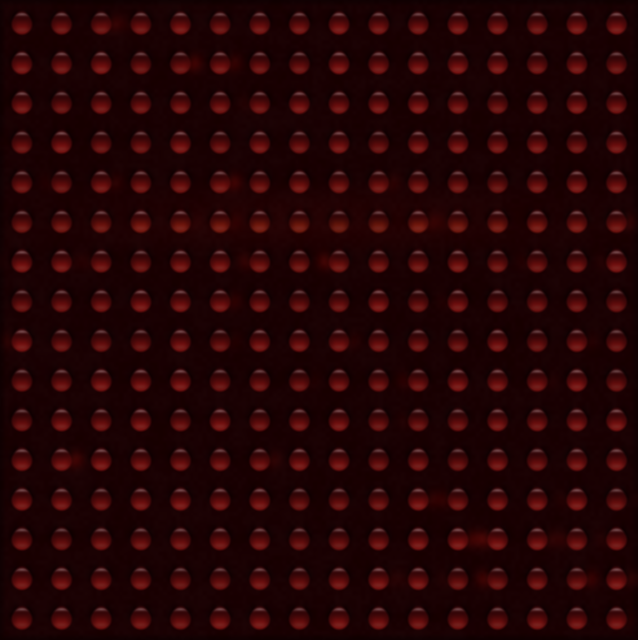
Give the GLSL for this pattern, as a WebGL 1 fragment shader.

```glsl
precision highp float;
// Sixteen by sixteen grid of glossy dark red beads on a near-black maroon panel.

uniform vec2 u_resolution;

const vec2 PITCH = vec2(0.06214, 0.06198);      // bead spacing, canvas units
const vec2 FIRST_BEAD = vec2(0.0343, 0.0352);   // lower left bead centre
const float BODY_RADIUS = 0.26;                 // lengths below are in cells
const float CAP_RADIUS = 0.145;
const vec2 BODY_CENTRE = vec2(0.0, -0.04);
const vec2 CAP_CENTRE = vec2(0.0, 0.135);
const float EDGE_SOFTNESS = 0.045;
const float SHADOW_STRENGTH = 0.65;
const float GLOW_STRENGTH = 0.17;
const float GRAIN = 0.012;

const vec3 PANEL = vec3(0.100, 0.002, 0.008);
const vec3 BEAD_DARK = vec3(0.20, 0.018, 0.025);
const vec3 BEAD_RED = vec3(0.42, 0.050, 0.048);
const vec3 BEAD_WARM = vec3(0.43, 0.105, 0.035);
const vec3 RIM_LIGHT = vec3(0.46, 0.170, 0.150);
const vec3 CAP_LIGHT = vec3(0.45, 0.290, 0.300);
const vec3 GLOW = vec3(1.0, 0.10, 0.05);

float hash(vec2 p) {
  vec3 q = fract(vec3(p.xyx) * 0.1031);
  q += dot(q, q.yzx + 33.33);
  return fract((q.x + q.y) * q.z);
}

float noise(vec2 p) {
  vec2 i = floor(p);
  vec2 f = fract(p);
  f = f * f * (3.0 - 2.0 * f);
  return mix(mix(hash(i), hash(i + vec2(1.0, 0.0)), f.x),
             mix(hash(i + vec2(0.0, 1.0)), hash(i + vec2(1.0)), f.x), f.y);
}

// Soft bell of width w around zero
float bell(float x, float w) {
  return exp(-x * x / (w * w));
}

// Rounded body blended into a narrower cap
float beadDistance(vec2 p) {
  float body = length(p - BODY_CENTRE) - BODY_RADIUS;
  float cap = length(p - CAP_CENTRE) - CAP_RADIUS;
  float h = clamp(0.5 + 0.5 * (cap - body) / 0.08, 0.0, 1.0);
  return mix(cap, body, h) - 0.08 * h * (1.0 - h);
}

// Warm rows above the middle
float warmth(vec2 cell) {
  return bell(cell.y - 10.0, 0.75) * bell(cell.x - 7.5, 6.0);
}

// Likelihood of stray light beside a bead
float strayLight(vec2 cell) {
  float middle = bell(cell.y - 9.0, 2.2) * 0.35;
  float corner = bell(cell.y - 1.5, 1.5) * smoothstep(7.0, 12.0, cell.x) * 0.7;
  return 0.03 + middle + corner;
}

// Blurred red spots beside some beads, gathered from adjacent cells
float glowAt(vec2 g, vec2 cell) {
  float sum = 0.0;
  for (int j = -1; j <= 1; j++) {
    for (int i = -1; i <= 1; i++) {
      vec2 c = cell + vec2(float(i), float(j));
      float lit = step(hash(c + 7.0), strayLight(c));
      float side = hash(c + 41.0) < 0.5 ? -0.34 : 0.34;
      vec2 d = g - c - vec2(0.5 + side, 0.47);
      float power = mix(0.2, 1.0, pow(hash(c + 83.0), 2.0));
      sum += lit * power * exp(-dot(d, d) / 0.045);
    }
  }
  return sum;
}

vec3 beadColor(vec2 p, vec2 cell) {
  float lift = smoothstep(0.14, -0.16, p.y);
  float across = 1.0 - smoothstep(0.06, 0.27, abs(p.x));
  vec3 red = mix(BEAD_RED, BEAD_WARM, 0.75 * warmth(cell));
  vec3 col = mix(BEAD_DARK, red, lift * mix(0.35, 1.0, across));
  // Pale reflection along the underside, then the glint on the cap
  float rim = bell(p.y + 0.19, 0.065) * bell(p.x, 0.16);
  col = mix(col, RIM_LIGHT, 0.6 * rim);
  float glint = bell(p.y - 0.205 + 0.8 * p.x * p.x, 0.043) * bell(p.x, 0.15);
  col = mix(col, CAP_LIGHT, 0.85 * glint);
  return col * mix(0.92, 1.08, hash(cell + 19.0));
}

void main() {
  vec2 uv = gl_FragCoord.xy / u_resolution;
  vec2 g = (uv - FIRST_BEAD) / PITCH + 0.5;
  vec2 cell = floor(g);
  vec2 p = g - cell - 0.5;
  float d = beadDistance(p);

  // Panel with fine mottling and a faint warm band
  vec3 col = PANEL + GRAIN * (noise(g * 9.0) + noise(g * 2.0) - 1.0);
  col += GLOW * 0.045 * bell(g.y - 10.5, 0.7) * bell(g.x - 8.0, 5.5);

  // Dark hollow hugging the upper flanks
  float flank = smoothstep(-0.22, 0.12, p.y) * smoothstep(0.03, 0.2, abs(p.x));
  col *= 1.0 - SHADOW_STRENGTH * flank * exp(-max(d, 0.0) / 0.075);

  float glow = GLOW_STRENGTH * glowAt(g, cell);
  col += GLOW * glow;

  float pixel = 1.0 / (PITCH.y * u_resolution.y);
  float soft = max(EDGE_SOFTNESS, 0.75 * pixel);
  float cover = 1.0 - smoothstep(-soft, soft, d);
  col = mix(col, beadColor(p, cell) + GLOW * glow * 0.4, cover);

  // Panel darkens at its outer border
  vec2 border = min(uv, 1.0 - uv);
  col *= mix(0.65, 1.0, smoothstep(0.0, 0.012, min(border.x, border.y)));
  gl_FragColor = vec4(clamp(col, 0.0, 1.0), 1.0);
}
```
